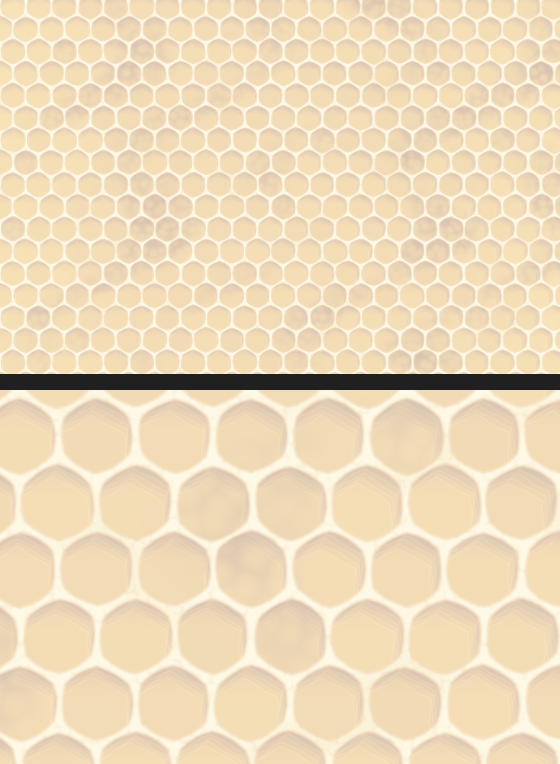
Top: the whole. Bottom: its middle third, enlarged.
Reproduce this pattern procedurally as a Shadertoy shader.

```glsl
// Pale honeycomb: staggered rounded cells with stepped inner walls and stained wax.

float hash(vec2 p) {
    return fract(sin(dot(p, vec2(127.1, 311.7))) * 4375.85);
}

// Cellular noise: distance to the nearest scattered point.
float cellular(vec2 p) {
    vec2 base = floor(p);
    float nearest = 2.0;
    for (int y = -1; y <= 1; y++)
        for (int x = -1; x <= 1; x++) {
            vec2 id = base + vec2(x, y);
            vec2 point = id + vec2(hash(id), hash(id + 37.3));
            nearest = min(nearest, length(point - p));
        }
    return nearest;
}

// Slow uneven field from layered sines, roughly -1 to 1.
float drift(vec2 p) {
    return 0.5 * sin(p.x * 7.0 + 2.0 * sin(p.y * 5.0)) * sin(p.y * 9.0 + 1.0)
         + 0.5 * sin(p.x * 17.0 - p.y * 11.0 + 2.0 * sin(p.y * 13.0));
}

// Hexagon measure with the points at top and bottom.
float hexRadius(vec2 p) {
    p = abs(p);
    return max(p.x, 0.5 * p.x + 0.866 * p.y);
}

// Offset from the nearest centre of the two interleaved row lattices.
vec2 combCell(vec2 p, out vec2 id) {
    vec2 pitch = vec2(0.0689, 0.1188);
    vec2 q = p / pitch;
    vec2 evenId = floor(q + vec2(0.0, 0.235));
    vec2 oddId = floor(q + vec2(0.5, -0.265));
    vec2 toEven = p - (evenId + vec2(0.5, 0.265)) * pitch;
    vec2 toOdd = p - (oddId + vec2(0.0, 0.765)) * pitch;
    bool isEven = dot(toEven, toEven) < dot(toOdd, toOdd);
    id = isEven ? evenId : oddId + 0.5;
    return isEven ? toEven : toOdd;
}

void mainImage(out vec4 fragColor, in vec2 fragCoord) {
    vec2 p = fragCoord / iResolution.y;
    vec2 uv = fragCoord / iResolution.xy;
    float soft = 0.7 / iResolution.y + 0.0005;

    // Slightly wavy walls and unequal cells
    vec2 wobble = 0.0007 * sin(p.yx * vec2(83.0, 71.0) + 3.0 * sin(p * 19.0));
    vec2 id;
    vec2 local = combCell(p + wobble, id);
    float vary = hash(id);
    local += 0.0016 * (vec2(hash(id + 5.1), hash(id + 9.7)) - 0.5);
    float radius = 0.0308 + 0.0009 * vary;
    float opening = mix(length(local), hexRadius(local), 0.4) - radius;

    // Stains spread over groups of cells, with a few single dark cells
    float grime = smoothstep(0.05, 0.75, drift(p + 0.03 * vary));
    grime *= smoothstep(0.0, 0.12, uv.x) * (0.45 + 0.55 * vary);
    grime += 0.45 * step(0.95, hash(id + 21.0));
    float mottle = cellular(p * 42.0 + id);

    // Inner walls step down toward a floor that leans with the view
    vec2 lean = vec2(0.08 - 0.48 * uv.x, -0.24 - 0.24 * uv.y) * radius;
    lean *= 0.8 + 0.4 * hash(id + 3.3);
    vec3 color = vec3(0.895, 0.81, 0.715);
    for (int i = 1; i <= 4; i++) {
        float depth = float(i) / 4.0;
        vec2 ripple = 0.0006 * sin(local.yx * 240.0 + vary * 20.0 + depth * 9.0);
        float step_ = hexRadius(local - lean * depth * 1.25 + ripple) - radius * 0.97;
        vec3 shade = mix(vec3(0.905, 0.82, 0.71), vec3(0.957, 0.868, 0.71), depth);
        color = mix(color, shade, smoothstep(soft, -soft, step_) * 0.9);
        color += 0.018 * smoothstep(0.0013, 0.0, abs(step_));
    }

    // Cell to cell tone, upper shadow and stain
    color += vec3(0.016, 0.016, 0.006) * (vary - 0.6);
    color -= vec3(0.03, 0.03, 0.01) * smoothstep(0.1, 1.0, local.y / radius);
    color += vec3(0.012, 0.014, 0.004) * smoothstep(0.25, 0.5, abs(uv.x - 0.5));
    float stain = grime * (0.3 + 0.5 * smoothstep(0.15, 0.8, mottle));
    stain *= 0.55 + 0.45 * smoothstep(-1.0, 0.8, local.y / radius);
    color = mix(color, vec3(0.83, 0.745, 0.69), clamp(stain, 0.0, 0.8));

    // Wax rims, bright along the ridges with fine grain
    vec3 wax = mix(vec3(0.975, 0.91, 0.80), vec3(0.995, 0.975, 0.9),
                   smoothstep(0.0, 0.0028, opening));
    float grain = cellular(p * 150.0);
    wax -= vec3(0.012, 0.028, 0.05) * smoothstep(0.45, 0.9, grain);
    wax -= vec3(0.01, 0.025, 0.045) * smoothstep(0.2, 0.8, drift(p * 1.7 + 4.0));
    color = mix(color, wax, smoothstep(-soft * 1.6, soft, opening));

    fragColor = vec4(clamp(color, 0.0, 1.0), 1.0);
}
```
